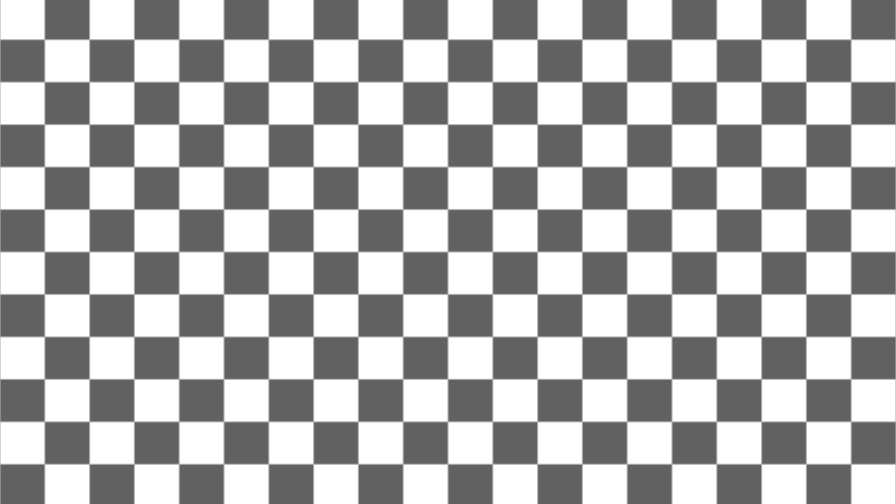
Reproduce this pattern procedurally as a Shadertoy shader.

```glsl
// Grey and white checkerboard, centred on the canvas, with slightly soft edges.

const vec2 CELL_COUNT = vec2(20.0, 11.87);  // cells across and down
const float EDGE_SOFTNESS = 0.0022;         // half width of an edge, in canvas heights
const vec3 LIGHT = vec3(1.0);
const vec3 DARK = vec3(0.38);

// Signed distance to the nearest cell border, in cells: positive in even cells.
vec2 borderDistance(vec2 cell) {
    return 0.5 - abs(mod(cell + 0.5, 2.0) - 1.0);
}

void mainImage(out vec4 fragColor, in vec2 fragCoord) {
    // Cell coordinates, with a corner at the canvas centre
    vec2 cell = (fragCoord / iResolution.xy - 0.5) * CELL_COUNT;

    // Border distance in canvas heights
    vec2 cellSize = iResolution.xy / (CELL_COUNT * iResolution.y);
    vec2 dist = borderDistance(cell) * cellSize;

    // Softened square wave per axis; their product alternates the cells
    float halfWidth = max(EDGE_SOFTNESS, 0.5 / iResolution.y);
    vec2 wave = clamp(dist / halfWidth, -1.0, 1.0);
    float darkness = 0.5 + 0.5 * wave.x * wave.y;

    fragColor = vec4(mix(LIGHT, DARK, darkness), 1.0);
}
```
